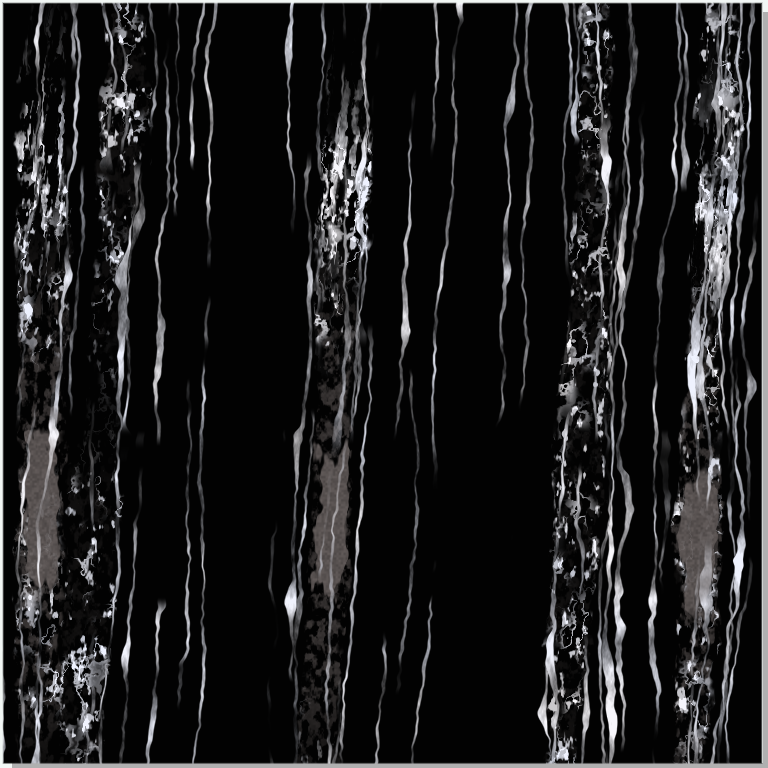
Write a Shadertoy shader that draws this texture.

```glsl
float hash(vec2 p) {
    vec3 q = fract(p.xyx * 0.1031);
    q += dot(q, q.yzx + 33.33);
    return fract((q.x + q.y) * q.z);
}

float noise(vec2 p) {
    vec2 i = floor(p), f = fract(p);
    f = f * f * (3.0 - 2.0 * f);
    return mix(mix(hash(i), hash(i + vec2(1, 0)), f.x),
               mix(hash(i + vec2(0, 1)), hash(i + vec2(1, 1)), f.x), f.y);
}

float fbm(vec2 p) {
    return 0.55 * noise(p) + 0.3 * noise(p * 2.1 + 17.0) + 0.15 * noise(p * 4.3 + 41.0);
}

// Thin upright vein, nearly parallel to its neighbours, with one-sided swellings
float vein(vec2 p, float x, float seed, float soft) {
    float bend = 0.036 * (noise(vec2(p.y * 3.5, x * 7.0 + 90.0)) - 0.5)
               + 0.011 * (noise(vec2(p.y * 12.0, seed + 3.0)) - 0.5)
               + 0.005 * (noise(vec2(p.y * 38.0, seed + 5.0)) - 0.5)
               + 0.0025 * (noise(vec2(p.y * 110.0, seed + 6.0)) - 0.5);
    float d = p.x - x - bend;
    float swell = pow(noise(vec2(p.y * 14.0, seed + 7.0)), 6.0);
    swell *= 0.6 + 0.8 * noise(vec2(p.y * 60.0, seed + 8.0));
    float side = hash(vec2(seed, 4.0)) < 0.5 ? -1.0 : 1.0;
    float width = 0.0004 + 0.0016 * noise(vec2(p.y * 45.0, seed + 9.0)) + 0.0055 * swell;
    d = abs(d - side * 0.005 * swell);
    float line = 1.0 - smoothstep(width - 0.5 * soft, width + soft, d);
    float present = smoothstep(0.33, 0.47, noise(vec2(p.y * 3.2, seed + 11.0))
                             + 0.16 * (noise(vec2(p.y * 30.0, seed + 12.0)) - 0.5));
    float tone = mix(0.16, 0.9, noise(vec2(p.y * 19.0, seed + 13.0)));
    tone += 0.35 * swell + 0.5 * (fbm(p * vec2(210, 85)) - 0.5);
    return line * present * max(tone, 0.0);
}

// Broken band: rgb holds the stone patch, alpha the white mineral
vec4 brokenBand(vec2 p, float x, float id) {
    bool patched = mod(id, 2.0) < 0.5;
    float seed = id * 37.0 + 200.0;
    float d = abs(p.x - x - 0.03 * (noise(vec2(p.y * 3.5, seed)) - 0.5));
    float ragged = 0.024 * (fbm(p * vec2(75, 32) + seed) - 0.5);
    float width = 0.019 + 0.015 * noise(vec2(p.y * 6.0, seed + 4.0));
    float inside = 1.0 - smoothstep(width - 0.003, width + 0.003, d + ragged);

    // Crackle network and small bright crumbs
    vec2 q = p * vec2(80, 42) + 1.6 * vec2(fbm(p * 90.0), fbm(p * 90.0 + 50.0)) + seed;
    float crackle = 1.0 - smoothstep(0.02, 0.13, abs(noise(q) - 0.5));
    float crumbs = smoothstep(0.64, 0.78, fbm(p * vec2(115, 60) + seed));
    float present = smoothstep(0.3, 0.55, noise(vec2(p.y * 4.5, seed + 8.0)));
    float patches = smoothstep(0.3, 0.85, noise(p * vec2(42, 24) + seed));
    float white = inside * present * (0.75 * crackle * patches + 0.8 * crumbs);

    // Dense upright streaks
    float flare = patched ? exp(-pow((p.y - 0.78 + 0.02 * id) / 0.13, 2.0)) : 0.0;
    float fibre = fbm(p * vec2(120, 15) + 1.8 * fbm(p * vec2(90, 50)) + seed);
    float streak = smoothstep(0.52, 0.68, fibre);
    white += inside * flare * streak * (0.25 + 1.1 * fbm(p * vec2(190, 80)));

    // Brown-grey stone, solid in one stretch and mottled around it
    float grain = 0.85 + 0.25 * noise(p * 330.0);
    float along = abs(p.y - 0.35 + 0.06 * hash(vec2(id, 8.0)));
    float reach = along + 3.0 * ragged;
    float core = 1.0 - smoothstep(width * 0.75 - 0.002, width * 0.75 + 0.002, d + ragged);
    float solid = patched ? core * (1.0 - smoothstep(0.085, 0.1, reach)) : 0.0;
    float mottle = inside * smoothstep(0.42, 0.68, fbm(p * vec2(130, 90) + seed + 20.0));
    mottle *= patched ? 1.0 - smoothstep(0.16, 0.42, along) : 0.3 * present;
    vec3 stone = vec3(0.35, 0.325, 0.32) * grain * max(solid, 0.6 * mottle);
    return vec4(stone, white * (1.0 - 0.9 * solid));
}

void mainImage(out vec4 fragColor, in vec2 fragCoord) {
    vec2 uv = fragCoord / iResolution.xy;
    float soft = max(0.0016, 1.0 / iResolution.y);
    vec2 p = uv;
    p.x -= 0.04 * (uv.y - 0.5);

    float bands[5] = float[](0.055, 0.135, 0.44, 0.755, 0.915);
    vec3 color = vec3(0.008);
    float white = 0.0;

    for (int i = 0; i < 5; i++) {
        vec4 band = brokenBand(p, bands[i], float(i));
        color = max(color, band.rgb);
        white = max(white, band.a);
    }

    // Veins: a close bundle at the left, then some by the bands, then loose ones
    for (int i = 0; i < 44; i++) {
        float id = float(i);
        float r = hash(vec2(id, 61.0));
        float x = i < 14 ? 0.015 + (id + r) * 0.018
                : i < 30 ? bands[2 + i % 3] + 0.11 * (r - 0.5)
                : 0.34 + (id - 30.0 + r) * 0.047;
        white = max(white, vein(p, x, id * 29.0 + 400.0, soft));
    }
    vec3 mineral = mix(vec3(0.98, 0.97, 0.98), vec3(0.92, 0.94, 1.0), noise(p * vec2(30, 12)));
    color = mix(color, mineral, clamp(white, 0.0, 1.0));

    // Slab edge with pale rim and cast shadow
    vec2 edge = abs(uv - vec2(0.498, 0.501)) - vec2(0.494, 0.495);
    float outside = smoothstep(-soft, soft, max(edge.x, edge.y));
    float shadow = step(0.016, uv.x) * step(uv.y, 0.984)
                 * max(step(0.993, uv.x), step(uv.y, 0.006));
    color = mix(color, mix(vec3(0.95, 0.97, 0.96), vec3(0.69), shadow), outside);
    fragColor = vec4(color, 1.0);
}
```
